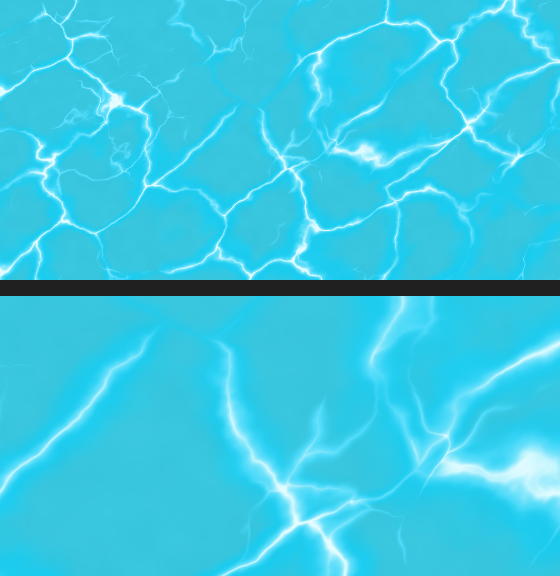
Top: the whole. Bottom: its middle third, enlarged.
A WebGL 2 fragment shader for this texture:

```glsl
#version 300 es
precision highp float;

uniform vec2 u_resolution;
out vec4 fragColor;

float hash(vec2 p) {
    return fract(sin(dot(p, vec2(127.1, 311.7))) * 43758.5453);
}

float noise(vec2 p) {
    vec2 i = floor(p), f = fract(p);
    f = f * f * f * (f * (f * 6.0 - 15.0) + 10.0);
    return mix(mix(hash(i), hash(i + vec2(1, 0)), f.x),
               mix(hash(i + vec2(0, 1)), hash(i + vec2(1, 1)), f.x), f.y);
}

float fbm(vec2 p) {
    float sum = 0.0, amp = 0.5;
    for (int i = 0; i < 4; i++) {
        sum += amp * noise(p);
        p = mat2(1.6, 1.2, -1.2, 1.6) * p + 7.3;
        amp *= 0.5;
    }
    return sum / 0.9375;
}

vec2 warp(vec2 p) {
    return vec2(fbm(p), fbm(p + 41.7)) - 0.5;
}

// Distance measures to the nearest cell border (x) and the next one (y)
vec2 cellBorders(vec2 p) {
    vec2 cell = floor(p);
    vec3 near = vec3(9.0);
    for (int y = -1; y <= 1; y++) {
        for (int x = -1; x <= 1; x++) {
            vec2 id = cell + vec2(x, y);
            vec2 r = id + 0.12 + 0.76 * vec2(hash(id), hash(id + 19.4)) - p;
            float d = dot(r, r);
            if (d < near.x) near = vec3(d, near.xy);
            else if (d < near.y) near = vec3(near.x, d, near.y);
            else near.z = min(near.z, d);
        }
    }
    return 0.5 * (near.yz - near.x);
}

// Thin bright core, soft skirt and extra light where borders meet
float filament(vec2 borders, float focus) {
    float core = exp(-borders.x * mix(24.0, 60.0, focus));
    float skirt = exp(-borders.x * 11.0);
    float knot = exp(-(borders.x + borders.y) * 13.0);
    return 0.62 * core + 0.24 * skirt + 0.45 * knot;
}

void main() {
    vec2 p = gl_FragCoord.xy / u_resolution.y;

    // Bent cells, stretched along the rising diagonal
    vec2 q = mat2(0.82, -0.57, 0.57, 0.82) * p * vec2(1.0, 1.05);
    q = q * vec2(2.9, 3.9) + 3.0;
    q += 1.0 * warp(q * 0.9) + 0.16 * warp(q * 4.5 + 12.0);

    vec2 borders = cellBorders(q);
    vec2 fineBorders = cellBorders(q * 1.7 + 0.5 * warp(q * 1.6) + 23.0);

    // Light comes and goes along the network
    float patches = smoothstep(0.3, 0.7, fbm(p * 4.2 + 5.0));
    float finePatches = smoothstep(0.5, 0.78, fbm(p * 4.8 + 31.0));
    float focus = noise(p * 6.0 + 60.0);
    float wisps = 0.75 + 0.5 * fbm(q * 5.0 + 9.0);
    float light = filament(borders, focus) * (0.08 + 0.92 * patches);
    light += 0.55 * filament(fineBorders, focus) * finePatches;
    light *= wisps;

    // Water body with cyan haze around the light, stronger near the bottom
    float haze = exp(-borders.x * 4.5) * (0.6 + 0.4 * patches)
               + 0.55 * (fbm(p * 5.0 + 80.0) - 0.5)
               + 0.28 * (0.5 - p.y) + 0.1 * (p.x - 1.0);
    vec3 color = mix(vec3(0.22, 0.775, 0.87), vec3(0.11, 0.80, 0.935),
                     smoothstep(0.35, 0.72, haze));
    color += 0.022 * (fbm(p * 24.0) - 0.5);

    // Pale blue glow, then near-white lines
    color = mix(color, vec3(0.28, 0.85, 0.975), smoothstep(0.1, 0.36, light));
    color = mix(color, vec3(0.90, 0.99, 1.0), smoothstep(0.24, 1.05, light));

    fragColor = vec4(clamp(color, 0.0, 1.0), 1.0);
}
```
